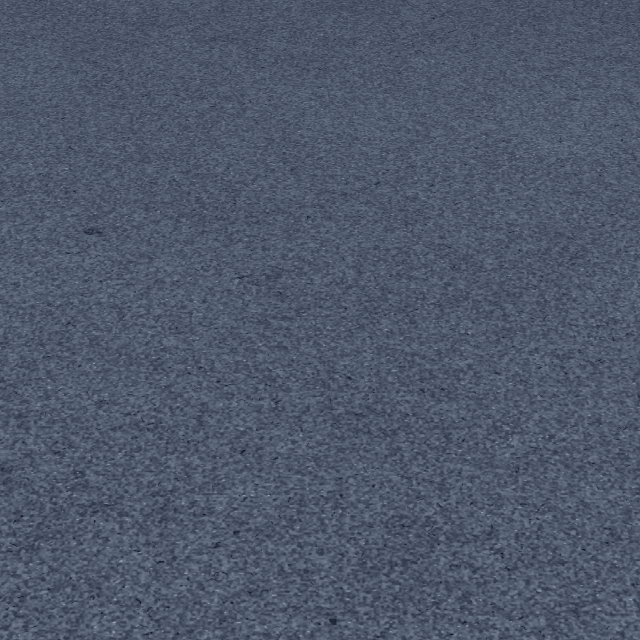
Reproduce this texture procedurally as a WebGL 1 fragment shader.

```glsl
precision highp float;
uniform vec2 u_resolution;

float hash(vec2 p) {
  vec3 q = fract(vec3(p.xyx) * 0.1031);
  q += dot(q, q.yzx + 33.33);
  return fract((q.x + q.y) * q.z);
}

vec2 hash2(vec2 p) {
  return vec2(hash(p + 17.3), hash(p + 71.9));
}

// Value noise centred on zero
float noise(vec2 p) {
  vec2 i = floor(p), f = fract(p);
  f = f * f * (3.0 - 2.0 * f);
  float low = mix(hash(i), hash(i + vec2(1.0, 0.0)), f.x);
  float high = mix(hash(i + vec2(0.0, 1.0)), hash(i + 1.0), f.x);
  return mix(low, high, f.y) - 0.5;
}

// Soft-edged cells, each with its own tone
float grains(vec2 p) {
  vec2 cell = floor(p);
  float tone = 0.0, total = 0.0;
  for (int y = -1; y <= 1; y++) {
    for (int x = -1; x <= 1; x++) {
      vec2 id = cell + vec2(float(x), float(y));
      vec2 d = id + 0.15 + 0.7 * hash2(id) - p;
      float weight = exp(-7.0 * dot(d, d));
      tone += weight * (hash(id + 5.7) - 0.5);
      total += weight;
    }
  }
  return tone / total;
}

// Sparse rounded spots; share is the fraction of occupied cells
float specks(vec2 p, float share, float radius) {
  vec2 id = floor(p);
  vec2 d = fract(p) - mix(vec2(radius), vec2(1.0 - radius), hash2(id));
  float size = radius * mix(0.55, 1.0, hash(id + 9.1));
  float spot = 1.0 - smoothstep(0.3 * size, size, length(d));
  return spot * step(hash(id + 43.0), share);
}

float segment(vec2 p, vec2 a, vec2 b) {
  vec2 ab = b - a;
  return length(p - a - ab * clamp(dot(p - a, ab) / dot(ab, ab), 0.0, 1.0));
}

void main() {
  vec2 uv = gl_FragCoord.xy / u_resolution;

  // Receding ground plane
  vec2 ground = 390.0 * vec2(uv.x - 0.5, 3.17) / (2.6 - uv.y);
  vec2 warp = vec2(noise(ground * 0.8), noise(ground * 0.8 + 37.0));

  // Aggregate, from stones down to grit
  float tone = 0.135 * grains(ground * vec2(1.05, 1.2) + 0.6 * warp);
  tone += 0.125 * noise(ground * vec2(1.6, 1.75) + 11.0);
  tone += 0.03 * noise(ground * 0.4 + 53.0);

  // Glints, pale stones and dark pits
  tone += 0.14 * specks(ground * vec2(0.5, 0.75) + 0.3 * warp, 0.07, 0.32);
  tone += 0.06 * specks(ground * vec2(0.12, 0.17) + 0.1 * warp, 0.05, 0.18);
  tone -= 0.13 * specks(ground * vec2(0.45, 0.55) + 1.1 * warp, 0.09, 0.34);
  tone *= mix(1.2, 0.72, uv.y);

  // Worn patches and broad shading
  tone += 0.018 * noise(uv * vec2(5.0, 9.0) + 3.0);
  tone += 0.016 * noise(uv * vec2(14.0, 30.0) + 8.0);
  vec2 worn = (uv - vec2(0.93, 0.8)) * vec2(5.0, 10.0);
  tone += 0.02 * exp(-dot(worn, worn));
  tone -= 0.018 * smoothstep(0.88, 1.0, uv.y);

  // Oily stain and a short crack
  vec2 ragged = uv + 0.004 * warp;
  float stain = length((ragged - vec2(0.145, 0.638)) / vec2(0.019, 0.006));
  tone -= 0.09 * (1.0 - smoothstep(0.6, 1.1, stain));
  float crack = segment(ragged, vec2(0.362, 0.563), vec2(0.392, 0.57));
  tone -= 0.14 * (1.0 - smoothstep(0.0006, 0.0028, crack));

  vec3 asphalt = vec3(0.307, 0.347, 0.419);
  gl_FragColor = vec4(asphalt + tone * vec3(0.98, 1.0, 1.05), 1.0);
}
```
